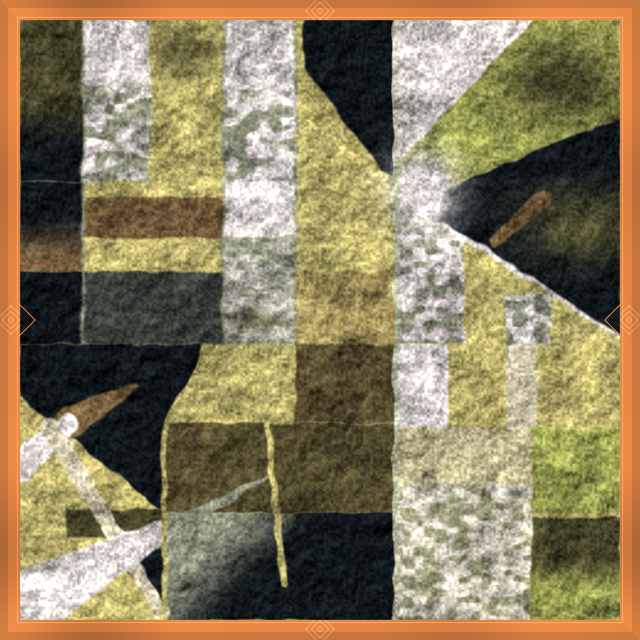
This pattern is drawn by a three.js fragment shader. Its source:

```glsl
#define SOFT .003
#define WARP .007
#define FRAME .0315
#define RELIEF .62
#define MOTTLE .62
#define GRAIN .28

varying vec2 vUv;

const vec3 INK = vec3(.06, .085, .1);
const vec3 OLIVE = vec3(.27, .26, .16);
const vec3 BROWN = vec3(.43, .34, .22);
const vec3 STONE = vec3(.53, .54, .46);
const vec3 STRAW = vec3(.72, .68, .42);
const vec3 MOSS = vec3(.6, .62, .32);
const vec3 CHALK = vec3(.84, .81, .8);
const vec3 COPPER = vec3(.8, .47, .24);

// Shared column and row borders, from lower left
const float XA = .03, XB = .13, XC = .234, XD = .349, XE = .462, XF = .615, XG = .725, XH = .83, XI = .97;
const float YA = .03, YB = .198, YC = .339, YD = .462, YE = .575, YF = .716, YG = .97;

vec2 p;
vec3 cloth;

float hash(vec2 v) {
  vec3 q = fract(v.xyx * .1031);
  q += dot(q, q.yzx + 33.33);
  return fract((q.x + q.y) * q.z);
}

float noise(vec2 v) {
  vec2 i = floor(v), f = fract(v);
  f *= f * (3. - 2. * f);
  return mix(mix(hash(i), hash(i + vec2(1, 0)), f.x),
    mix(hash(i + vec2(0, 1)), hash(i + 1.), f.x), f.y);
}

float pile(vec2 v) {
  float h = 0., gain = .5;
  v *= 48.;
  for (int i = 0; i < 3; i++) { h += gain * noise(v); v *= 2.1; gain *= .6; }
  return h;
}

float inside(float d) { return smoothstep(SOFT, -SOFT, d); }

float box(float x0, float y0, float x1, float y1) {
  vec2 q = max(vec2(x0, y0) - p, p - vec2(x1, y1));
  return inside(max(q.x, q.y));
}

// Left side of a directed line
float leftOf(float x0, float y0, float x1, float y1) {
  vec2 d = normalize(vec2(x1 - x0, y1 - y0));
  return inside(dot(p - vec2(x0, y0), vec2(d.y, -d.x)));
}

float blot(float x, float y, float w, float h) {
  vec2 q = (p - vec2(x, y)) / vec2(w, h);
  return exp(-dot(q, q));
}

void fill(float mask, vec3 c) { cloth = mix(cloth, c, mask); }

void patch_(float x0, float y0, float x1, float y1, vec3 c) { fill(box(x0, y0, x1, y1), c); }

// Tapered strip between two points
void strip(float x0, float y0, float x1, float y1, float r0, float r1, vec3 c) {
  vec2 a = vec2(x0, y0), d = vec2(x1, y1) - a;
  float t = clamp(dot(p - a, d) / dot(d, d), 0., 1.);
  fill(inside(length(p - a - d * t) - mix(r0, r1, t)), c);
}

void leftPatches(vec3 speckle) {
  patch_(XA, YF, XB, YG, mix(INK, OLIVE, smoothstep(.76, .86, p.y)));
  patch_(XB, YF, XC, YG, mix(speckle, CHALK, smoothstep(.86, .88, p.y)));
  fill(blot(.29, .92, .05, .045) * .75, OLIVE);
  patch_(XD, .63, XE, YG, CHALK);
  patch_(XD, YF, XE, .86, speckle);
  fill(box(.475, YF, XF, YG) * leftOf(.46, .91, .61, .72), INK);
  strip(.465, .82, .61, YF, .002, .008, STRAW * 1.2);
  patch_(XA, YE, XB, YF, mix(INK, BROWN, smoothstep(.67, .58, p.y)));
  patch_(XB, .627, XD, .69, BROWN);
  patch_(XA, YD, XB, YE, INK);
  patch_(XB, YD, XD, YE, mix(INK, STONE, .35));
  patch_(XD, YD, XE, .63, mix(STONE, speckle, .5));
  fill(blot(.4, .5, .04, .015) * .7, OLIVE);
  fill(box(XE, YD, XF, YE) * .35, BROWN);
  patch_(XE, YC, XF, YD, mix(BROWN, OLIVE, .6));
  patch_(.26, YB, .425, YC, mix(BROWN, OLIVE, p.x * 2.));
  patch_(.425, YB, XF, YC, mix(OLIVE, BROWN, .25));
  patch_(.25, YA, XF, YB, mix(STONE, INK, smoothstep(.25, .4, p.x + .08 - p.y)));
  strip(.417, YC, .443, .09, .005, .006, STRAW);
}

void crossedStrips() {
  float curve = .257 + .06 * smoothstep(.32, YD, p.y);
  fill(box(XA, YA, .32, YD) * inside(p.x - curve), INK);
  strip(.11, .34, .215, .4, .025, .003, BROWN);
  fill(box(XA, YA, .255, .4) * leftOf(.25, .203, XA, .382), STRAW);
  patch_(.105, .16, .257, .204, OLIVE);
  fill(box(.2, .06, .255, .165) * leftOf(.195, .11, .25, .06), INK);
  strip(XA, .27, .11, .34, .025, .014, CHALK);
  strip(.08, .33, .255, .04, .016, .01, mix(STRAW, CHALK, .6));
  strip(.04, .055, .27, .178, .055, .014, CHALK);
  strip(.27, .178, .42, .255, .014, .002, STONE);
  fill(inside(abs(p.x - curve) - .004) * box(.24, YA, .32, YD), STRAW);
}

void rightPatches(vec3 speckle) {
  patch_(XF, YD, XG, YG, speckle);
  patch_(.79, YD, .86, .54, speckle);
  patch_(XF, .33, .7, YD, CHALK);
  patch_(.79, .33, .84, YD, mix(STRAW, CHALK, .6));
  patch_(XF, .24, XH, .33, mix(STRAW, CHALK, .4));
  patch_(XH, YB, XI, .33, MOSS);
  patch_(XF, YA, XH, .243, mix(speckle, STRAW, .2));
  patch_(XH, YA, XI, .19, mix(MOSS, OLIVE, smoothstep(.07, .13, p.y)));
  // Rays fanning out of the bright knot
  float ray = leftOf(YF, .714, XI, .818);
  float corner = box(XF, YD, XI, YG) * leftOf(.69, .651, XI, .472);
  float field = corner * ray * leftOf(.835, YG, .645, .77);
  fill(corner * ray, CHALK);
  fill(field, MOSS);
  fill(field * blot(.88, .87, .1, .07), OLIVE);
  fill(corner * (1. - ray), INK);
  fill(corner * (1. - ray) * blot(.91, .65, .09, .055), OLIVE * 1.2);
  strip(.77, .62, .85, .69, .008, .012, BROWN);
  strip(.69, .651, XI, .472, .004, .003, CHALK);
  fill(min(1., 1.5 * blot(.662, .705, .05, .055)), CHALK);
}

void main() {
  p = vUv + WARP * (vec2(noise(vUv * 42.), noise(vUv * 42. + 71.)) - .5);
  cloth = STRAW;
  vec3 speckle = mix(STONE, CHALK, smoothstep(.3, .65, noise(p * vec2(58, 95))));
  leftPatches(speckle);
  crossedStrips();
  rightPatches(speckle);
  // Stitched seams
  float seam = min(abs(p.x - XB), min(abs(p.x - XD), abs(p.x - XE)));
  fill(inside(seam - .003) * box(XA, YD, .5, YG) * .6, STONE);
  fill(inside(abs(p.x - .62) - .005) * .6, STONE * 1.3);
  // Woolly relief
  float lift = pile(vUv) - pile(vUv + vec2(-.004, .006));
  float mottle = noise(vUv * 24.) * .6 + noise(vUv * 70.) * .4 - .5;
  float grain = noise(vUv * 260.) - .5;
  cloth *= 1. + RELIEF * lift + MOTTLE * mottle + GRAIN * grain;
  cloth += .14 * lift + .06 * grain;
  // Copper frame with bevels and diamonds
  vec2 rim = min(vUv, 1. - vUv);
  float edge = min(rim.x, rim.y);
  float along = rim.x < rim.y ? vUv.y : vUv.x;
  vec3 metal = COPPER * (.82 + .24 * noise(vec2(along * 7., 1)) + .14 * smoothstep(.011, .014, edge));
  metal += .14 * smoothstep(.0015, 0., abs(edge - .027));
  float gem = abs(along - .5) + abs(edge - .017);
  metal += .2 * smoothstep(.0015, 0., abs(mod(gem, .009) - .0045)) * inside(gem - .025);
  vec3 color = mix(cloth, metal, smoothstep(FRAME + .001, FRAME - .001, edge));
  float chevron = abs(rim.x - .055 + abs(vUv.y - .5));
  color = mix(color, COPPER * 1.2, smoothstep(.002, 0., chevron) * step(.02, rim.x));
  gl_FragColor = vec4(clamp(color, 0., 1.), 1);
}
```
